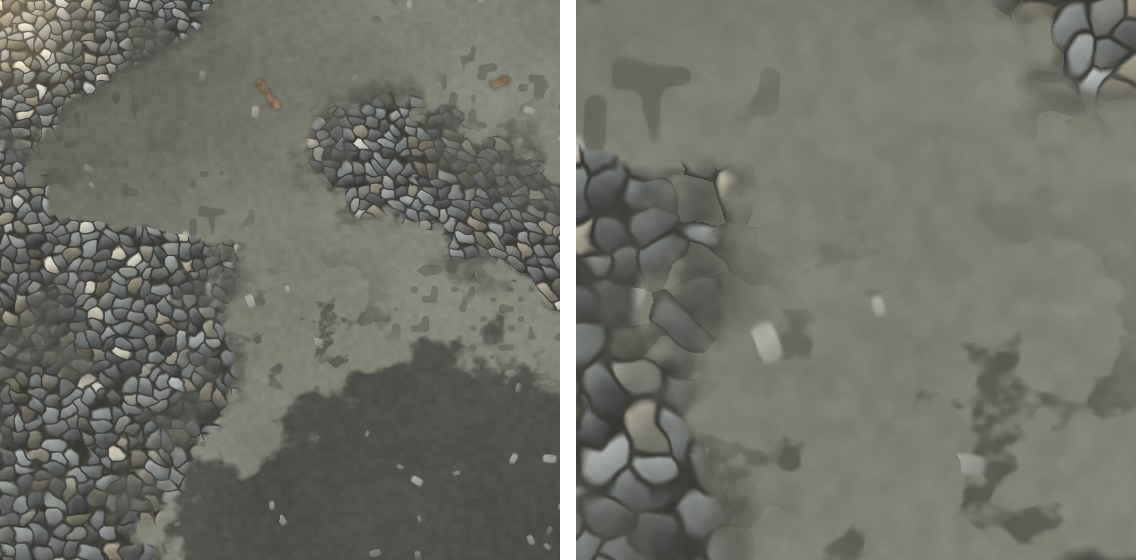
Left: the whole. Right: its middle third, enlarged.
This texture is drawn by a WebGL 1 fragment shader. Its source:

```glsl
precision highp float;
uniform vec2 u_resolution;

const vec3 DRY = vec3(0.505, 0.512, 0.462);
const vec3 SHADED = vec3(0.405, 0.412, 0.372);
const vec3 WET = vec3(0.305, 0.312, 0.285);
const vec3 GAP = vec3(0.235, 0.238, 0.215);
const vec3 STONE = vec3(0.485, 0.492, 0.470);
const vec3 LEAF = vec3(0.50, 0.41, 0.31);

float hash(vec2 p) {
  vec3 q = fract(vec3(p.xyx) * 0.1031);
  q += dot(q, q.yzx + 33.33);
  return fract((q.x + q.y) * q.z);
}

float noise(vec2 p) {
  vec2 i = floor(p), f = fract(p);
  f = f * f * (3.0 - 2.0 * f);
  return mix(mix(hash(i), hash(i + vec2(1, 0)), f.x),
             mix(hash(i + vec2(0, 1)), hash(i + 1.0), f.x), f.y);
}

float fbm(vec2 p) {
  float sum = 0.0, amp = 0.533;
  for (int i = 0; i < 4; i++) {
    sum += amp * noise(p);
    p = mat2(1.6, 1.2, -1.2, 1.6) * p + 7.3;
    amp *= 0.5;
  }
  return sum;
}

mat2 rotation(float a) {
  return mat2(cos(a), sin(a), -sin(a), cos(a));
}

// Angular cells: distance to centre, gap to neighbour, random id, height in cell
vec4 stones(vec2 p) {
  vec2 cell = floor(p), f = fract(p);
  vec4 best = vec4(8.0);
  float second = 8.0;
  for (int y = -1; y <= 1; y++) {
    for (int x = -1; x <= 1; x++) {
      vec2 o = vec2(float(x), float(y));
      vec2 id = cell + o + 60.0;
      vec2 d = f - o - 0.12 - 0.76 * vec2(hash(id), hash(id + 31.7));
      vec2 q = abs(rotation(6.28 * hash(id + 11.3)) * d * vec2(1.0, 1.1)) * vec2(0.8, 1.2);
      float r = mix(length(q), max(q.x, q.y), 0.5);
      if (r < best.x) {
        second = best.x;
        best = vec4(r, 0.0, hash(id + 77.1), d.y - 0.4 * d.x);
      } else {
        second = min(second, r);
      }
    }
  }
  best.y = second - best.x;
  return best;
}

float segment(vec2 p, vec2 a, vec2 b) {
  vec2 d = b - a;
  return length(p - a - d * clamp(dot(p - a, d) / dot(d, d), 0.0, 1.0));
}

// Positive inside the loose gravel along the left side
float leftGravel(vec2 p) {
  float lower = 0.25 + 0.15 * smoothstep(0.0, 0.33, p.y);
  float edge = mix(lower, 0.075, smoothstep(0.56, 0.63, p.y));
  return edge + 0.30 * smoothstep(0.77, 1.0, p.y) - p.x;
}

// Positive inside the wet area at the lower right
float wetArea(vec2 p) {
  float top = 0.17 + 0.20 * smoothstep(0.35, 0.78, p.x) - 0.08 * smoothstep(0.83, 1.0, p.x);
  return min(top - p.y, p.x - 0.33);
}

vec3 pavement(vec2 p, float broad, float fine) {
  float shade = smoothstep(0.62, 0.15, p.x) * smoothstep(0.35, 0.75, p.y);
  vec3 col = mix(DRY, SHADED, 0.85 * shade);
  col += 0.10 * (broad - 0.5) + 0.07 * (fine - 0.5);
  return col - 0.035 * smoothstep(0.5, 0.9, p.y) * smoothstep(0.9, 0.5, p.x);
}

vec3 gravel(vec4 s, float dust, float fine) {
  float tone = 0.66 + 0.54 * s.z + 0.42 * s.w;
  vec3 tint = mix(vec3(0.98, 1.0, 1.03), vec3(1.05, 1.0, 0.90), smoothstep(0.6, 1.0, fract(s.z * 7.0)));
  vec3 face = STONE * tone * tint + 0.16 * smoothstep(0.93, 0.96, s.z);
  float cover = smoothstep(0.0, 0.26, s.y) * smoothstep(0.78, 0.48, s.x);
  cover *= 1.0 - 0.75 * dust;
  return mix(mix(GAP, WET * 1.1, dust), face, cover) + 0.10 * (fine - 0.5);
}

void main() {
  vec2 p = gl_FragCoord.xy / u_resolution;
  float broad = fbm(p * 6.0 + 3.0);
  float ragged = fbm(p * 19.0 + 9.0);
  float fine = fbm(p * 85.0);

  // Pavement with damp stains and a ragged wet edge
  vec3 col = pavement(p, broad, fine);
  float wet = wetArea(p) + 0.14 * (broad - 0.5) + 0.17 * (ragged - 0.5);
  float stainZone = smoothstep(0.21, 0.05, length((p - vec2(0.55, 0.40)) * vec2(1.0, 1.15)));
  float stain = stainZone * smoothstep(0.57, 0.66, fbm(p * vec2(24.0, 28.0) + 41.0));
  float damp = max(smoothstep(-0.018, 0.02, wet), 0.75 * stain);
  col = mix(col, WET + 0.07 * (broad - 0.5) + 0.06 * (fine - 0.5), damp);

  // Scattered chips, more common on the wet ground
  vec4 chip = stones(p * 34.0 + 5.0);
  float rare = step(mix(0.975, 0.91, damp), chip.z);
  float size = 0.14 + 0.20 * fract(chip.z * 91.0);
  vec3 chipColor = STONE * (0.95 + 0.5 * fract(chip.z * 53.0) + 0.4 * chip.w);
  col = mix(col, chipColor, 0.8 * rare * smoothstep(size + 0.08, size - 0.08, chip.x));
  float speck = smoothstep(0.70, 0.80, noise(p * 58.0 + 20.0)) * smoothstep(0.55, 0.65, broad);
  col = mix(col, WET, 0.45 * speck);

  // Gravel beds, with stones growing smaller toward the top
  vec2 ground = vec2(p.x * (32.0 + 16.0 * p.y), p.y * (33.0 + 11.0 * p.y));
  vec2 bend = vec2(noise(p * 60.0), noise(p * 60.0 + 50.0)) - 0.5;
  vec4 s = stones(ground + 0.35 * bend);
  float jitter = 0.10 * (ragged - 0.5) + 0.07 * (broad - 0.5) + 0.025 * (s.z - 0.5);
  float left = leftGravel(p) + jitter;
  float right = 0.098 - segment(p, vec2(0.66, 0.735), vec2(1.04, 0.57)) + jitter;
  float bed = max(left, right);
  col = mix(col, WET, 0.6 * smoothstep(-0.05, 0.0, bed) * smoothstep(0.42, 0.60, ragged));
  float dust = 0.8 * smoothstep(0.55, 0.72, fbm(p * 8.0 + 30.0));
  float silt = smoothstep(-0.03, 0.07, p.y - 0.74 + 0.42 * (p.x - 0.62)) * smoothstep(0.70, 0.82, p.x);
  dust = max(dust, 0.85 * silt * step(left, right));
  col = mix(col, gravel(s, dust, fine), smoothstep(-0.012, 0.012, bed));

  // Warm light in the upper left corner
  float glow = smoothstep(0.25, 0.0, length(p - vec2(0.02, 1.0)));
  col += glow * vec3(0.20, 0.16, 0.10);

  // Fallen leaves
  float curl = 0.006 * (noise(p * 70.0) - 0.5);
  float leaf = segment(p, vec2(0.463, 0.852), vec2(0.492, 0.813)) + curl;
  leaf = min(leaf, segment(p, vec2(0.882, 0.849), vec2(0.900, 0.857)) + curl);
  col = mix(col, WET, 0.5 * smoothstep(0.014, 0.006, leaf));
  col = mix(col, LEAF + 0.25 * (fine - 0.5), smoothstep(0.009, 0.004, leaf));

  gl_FragColor = vec4(clamp(col, 0.0, 1.0), 1.0);
}
```
